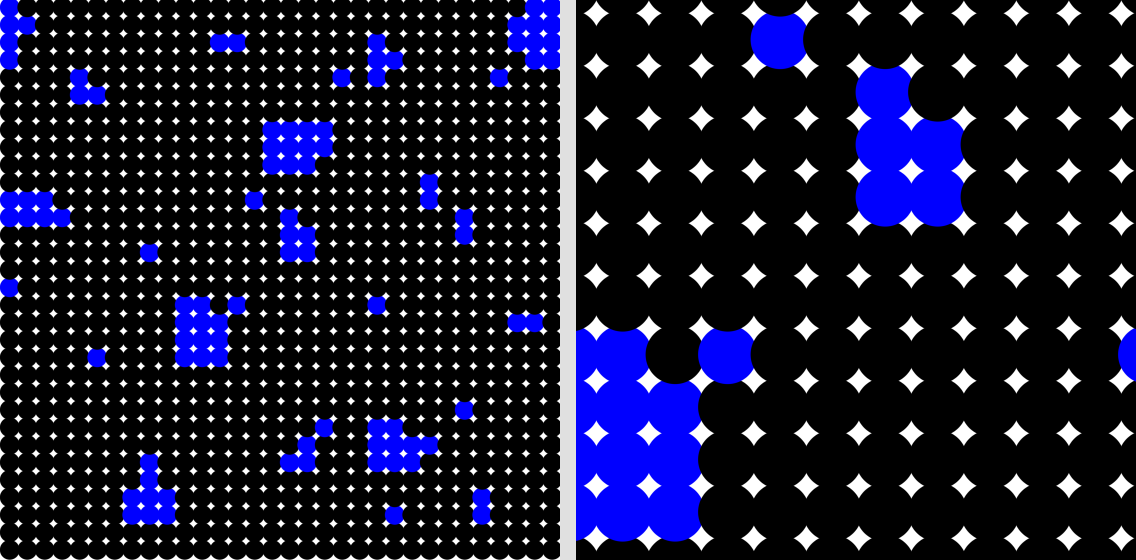
Left: the whole. Right: its middle third, enlarged.
Give the GLSL for this pattern, as a WebGL 2 fragment shader.

```glsl
#version 300 es
precision highp float;
// A 32 by 32 grid of overlapping black discs on white, with ragged clusters in blue.
// Discs are painted in order, so each is overlapped by its right and upper neighbour;
// clusters are stretched, jittered blobs whose areas range from one cell to sixteen.

uniform vec2 u_resolution;
out vec4 fragColor;

const float GRID = 32.0;
const float CLUSTERS = 34.0;

float hash(vec2 p) {
    vec3 q = fract(vec3(p.xyx) * 0.1031);
    q += dot(q, q.yzx + 33.33);
    return fract((q.x + q.y) * q.z);
}

// True when the cell belongs to one of the scattered clusters.
bool isBlue(vec2 cell) {
    float ragged = mix(0.55, 1.45, hash(cell + 7.0));
    for (float k = 0.0; k < CLUSTERS; k++) {
        // Evenly spread seeds, loosened by a random shift
        vec2 seed = GRID * fract(k * vec2(0.7549, 0.5698));
        seed += 6.0 * vec2(hash(vec2(k, 3.0)), hash(vec2(k, 19.0)));

        // Offset wraps around the canvas edges
        vec2 offset = mod(cell - seed + 0.5 * GRID, GRID) - 0.5 * GRID;
        float stretch = mix(0.75, 1.25, hash(vec2(k, 41.0)));
        offset *= vec2(1.0 / stretch, stretch);

        // Most clusters hold a single cell, a few are large
        float area = 1.0 + 15.0 * pow(k / (CLUSTERS - 1.0), 7.0);
        if (3.1416 * dot(offset, offset) < area * ragged) return true;
    }
    return false;
}

void main() {
    vec2 p = gl_FragCoord.xy / u_resolution * GRID - vec2(0.055, 0.08);
    float edge = 0.7 * GRID / min(u_resolution.x, u_resolution.y);
    vec2 firstCell = floor(p - 0.5);
    vec3 color = vec3(1.0);

    // Paint the four nearest discs from lower left to upper right
    for (int j = 0; j < 2; j++) {
        for (int i = 0; i < 2; i++) {
            vec2 cell = firstCell + vec2(i, j);
            if (any(lessThan(cell, vec2(0.0))) || any(greaterThanEqual(cell, vec2(GRID)))) continue;
            float dist = length(p - cell - 0.5) - 0.5625;
            float coverage = 1.0 - smoothstep(-edge, edge, dist);
            if (coverage <= 0.0) continue;
            vec3 discColor = isBlue(cell) ? vec3(0.0, 0.0, 1.0) : vec3(0.0);
            color = mix(color, discColor, coverage);
        }
    }
    fragColor = vec4(color, 1.0);
}
```
